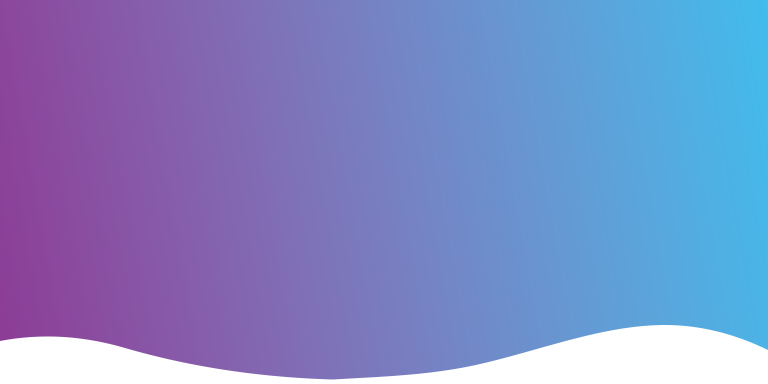
Give the GLSL for this background, as a WebGL 1 fragment shader.

```glsl
precision highp float;
// Purple to cyan diagonal gradient above a smooth white wave along the bottom.

uniform vec2 u_resolution;

// Gradient colours; the bow lifts the midtones off the straight blend.
const vec3 PURPLE = vec3(0.548, 0.232, 0.585);
const vec3 CYAN = vec3(0.253, 0.738, 0.928);
const vec3 MIDTONE_BOW = vec3(0.27, 0.05, 0.0);
const vec3 WHITE = vec3(1.0);
const float TILT = 0.18;   // how far the bands lean from vertical
const float WIDTH = 2.0;   // canvas width when its height is 1

// Wave nodes: position, height, slope.
const vec3 LEFT_EDGE = vec3(0.0, 0.112, 0.19);
const vec3 LEFT_CREST = vec3(0.125, 0.1237, 0.0);
const vec3 DESCENT = vec3(0.3255, 0.0938, -0.29);
const vec3 TROUGH_IN = vec3(0.867, 0.0117, -0.03);
const vec3 TROUGH_OUT = vec3(0.867, 0.0117, 0.06);
const vec3 ASCENT = vec3(1.25, 0.052, 0.23);
const vec3 RIGHT_CREST = vec3(1.732, 0.1536, 0.0);
const vec3 RIGHT_EDGE = vec3(2.0, 0.0885, -0.485);

// Cubic Hermite curve between two nodes: returns height and slope at x.
vec2 hermite(float x, vec3 a, vec3 b) {
  float span = b.x - a.x;
  float t = (x - a.x) / span;
  float rise = b.y - a.y;
  float c1 = a.z * span;
  float c2 = 3.0 * rise - (2.0 * a.z + b.z) * span;
  float c3 = (a.z + b.z) * span - 2.0 * rise;
  float height = a.y + t * (c1 + t * (c2 + t * c3));
  float slope = (c1 + t * (2.0 * c2 + 3.0 * t * c3)) / span;
  return vec2(height, slope);
}

vec2 wave(float x) {
  if (x < LEFT_CREST.x) return hermite(x, LEFT_EDGE, LEFT_CREST);
  if (x < DESCENT.x) return hermite(x, LEFT_CREST, DESCENT);
  if (x < TROUGH_IN.x) return hermite(x, DESCENT, TROUGH_IN);
  if (x < ASCENT.x) return hermite(x, TROUGH_OUT, ASCENT);
  if (x < RIGHT_CREST.x) return hermite(x, ASCENT, RIGHT_CREST);
  return hermite(x, RIGHT_CREST, RIGHT_EDGE);
}

vec3 gradient(vec2 p) {
  float t = (p.x + TILT * p.y) / (WIDTH + TILT);
  return mix(PURPLE, CYAN, t) + MIDTONE_BOW * t * (1.0 - t);
}

void main() {
  vec2 p = gl_FragCoord.xy / u_resolution * vec2(WIDTH, 1.0);

  // Distance to the wave, corrected for its slope, smoothed over one pixel.
  vec2 crest = wave(p.x);
  float dist = (p.y - crest.x) / sqrt(1.0 + crest.y * crest.y);
  float sky = clamp(dist * u_resolution.y + 0.5, 0.0, 1.0);

  gl_FragColor = vec4(mix(WHITE, gradient(p), sky), 1.0);
}
```
